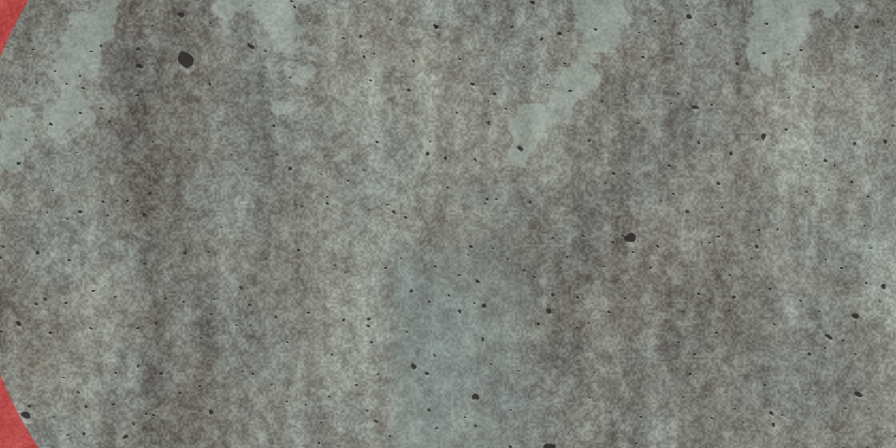
Reproduce this texture procedurally as a Shadertoy shader.

```glsl
// Weathered concrete wall with vertical stains, pits, flaking pale patches and red painted corners.

const vec3 DARK_STAIN = vec3(0.405, 0.395, 0.375);
const vec3 PALE_CEMENT = vec3(0.580, 0.600, 0.570);
const vec3 FLAKE = vec3(0.575, 0.610, 0.580);
const vec3 PIT_SHADOW = vec3(0.17, 0.16, 0.15);
const vec3 RED_PAINT = vec3(0.70, 0.29, 0.29);
const float PANEL = 1.13; // width after which the stains recur

float hash(vec2 p) {
    vec3 q = fract(vec3(p.xyx) * 0.1031);
    q += dot(q, q.yzx + 33.33);
    return fract((q.x + q.y) * q.z);
}

float noise(vec2 p) {
    vec2 cell = floor(p), f = fract(p);
    f = f * f * (3.0 - 2.0 * f);
    float low = mix(hash(cell), hash(cell + vec2(1, 0)), f.x);
    float high = mix(hash(cell + vec2(0, 1)), hash(cell + vec2(1, 1)), f.x);
    return mix(low, high, f.y);
}

// Layered noise, centred on zero
float fbm(vec2 p, int octaves) {
    float sum = 0.0, amp = 0.5;
    for (int i = 0; i < octaves; i++) {
        sum += amp * (noise(p) - 0.5);
        p = mat2(1.6, 0.3, -0.3, 1.9) * p + 17.3;
        amp *= 0.55;
    }
    return sum;
}

// Signed distance to the nearest randomly placed, irregular pit
float pitDistance(vec2 p, float cellSize, float radius, float density, float seed) {
    vec2 home = floor(p / cellSize);
    float nearest = cellSize;
    for (int j = -1; j <= 1; j++)
    for (int i = -1; i <= 1; i++) {
        vec2 cell = home + vec2(i, j);
        vec2 key = cell + seed;
        if (hash(key + 71.0) > density) continue;
        vec2 centre = (cell + vec2(hash(key + 13.0), hash(key + 29.0))) * cellSize;
        vec2 d = p - centre;
        d.y += 0.5 * d.x * (hash(key + 53.0) - 0.2);
        d.y *= mix(0.8, 1.7, hash(key + 37.0));
        float size = radius * mix(0.5, 1.2, hash(key + 91.0));
        nearest = min(nearest, length(d) - size);
    }
    return nearest + radius * 0.9 * (noise(p / radius * 0.9) - 0.5);
}

// Dark hollow with a faint bright lower lip
vec3 addPits(vec3 base, vec2 p, float cellSize, float radius, float density, float seed, float aa) {
    float hole = pitDistance(p, cellSize, radius, density, seed);
    float lip = pitDistance(p + vec2(-0.2, 0.9) * radius, cellSize, radius, density, seed);
    base += 0.07 * (1.0 - smoothstep(-aa, aa, lip));
    return mix(base, PIT_SHADOW, 0.85 * (1.0 - smoothstep(-aa, aa, hole)));
}

// Ragged blob around a slanted axis; positive inside
float patchField(vec2 p, vec2 centre, vec2 size, float slant) {
    vec2 d = p - centre;
    d.x -= slant * d.y;
    return 1.0 - length(d / size);
}

// Brightness of the stained cement, 0 dark to 1 pale
float cementTone(vec2 p) {
    float bands = 0.12 * cos(6.2832 * (p.x - 0.81) / PANEL);
    float clouds = 0.9 * fbm(p * vec2(5.0, 3.0) + 4.0, 4);
    float streaks = 0.95 * fbm(p * vec2(24.0, 4.0) + 31.0, 4);
    float mottle = 1.0 * fbm(p * vec2(48.0, 40.0) + 9.0, 3);
    float grain = 0.75 * (noise(p * 210.0) - 0.5) + 0.3 * (noise(p * 120.0 + 5.0) - 0.5);
    return 0.51 + bands + clouds + streaks + mottle + grain;
}

void mainImage(out vec4 fragColor, in vec2 fragCoord) {
    vec2 p = fragCoord / iResolution.y;
    float aa = 1.0 / iResolution.y;

    // Smoother, cooler rectangle low in the middle
    float tone = cementTone(p);
    float cool = smoothstep(0.86, 0.89, p.x) * (1.0 - smoothstep(1.08, 1.25, p.x));
    cool *= 1.0 - smoothstep(0.40, 0.62, p.y + 0.5 * fbm(p * 9.0, 3));
    tone = mix(tone, 0.32 + 0.6 * tone, 0.7 * cool);
    vec3 color = mix(DARK_STAIN, PALE_CEMENT, tone);
    color += vec3(-0.012, 0.004, 0.012) * cool;
    color += vec3(0.03, 0.0, -0.03) * fbm(p * 7.0 + 50.0, 3);

    // Pale flakes hanging from the top edge
    vec2 q = vec2(mod(p.x, PANEL), p.y);
    float flakes = patchField(q, vec2(0.185, 0.91), vec2(0.07, 0.21), 0.22);
    flakes = max(flakes, patchField(q, vec2(0.62, 0.98), vec2(0.11, 0.18), -0.1));
    flakes = max(flakes, patchField(q, vec2(0.03, 0.68), vec2(0.04, 0.10), 0.3));
    flakes += 2.2 * fbm(p * 16.0 + 3.0, 5) - 0.2;
    float flakeMask = smoothstep(-0.05, 0.10, flakes);
    color = mix(color, FLAKE + 0.09 * (tone - 0.5), 0.85 * flakeMask);

    // Pinholes, medium pits and a few large chips
    color = addPits(color, p, 0.055, 0.0032, 0.45, 3.0, aa);
    color = addPits(color, p, 0.17, 0.0065, 0.40, 40.0, aa);
    color = addPits(color, p, 0.45, 0.0135, 0.45, 85.0, aa);

    // Red paint outside a large arc at the left edge
    float arc = length(p - vec2(0.877, 0.518)) - 0.945;
    float paint = smoothstep(-aa, aa, arc) * step(p.x, 0.877);
    color = mix(color, RED_PAINT + 0.10 * (tone - 0.5), paint);

    fragColor = vec4(clamp(color, 0.0, 1.0), 1.0);
}
```
